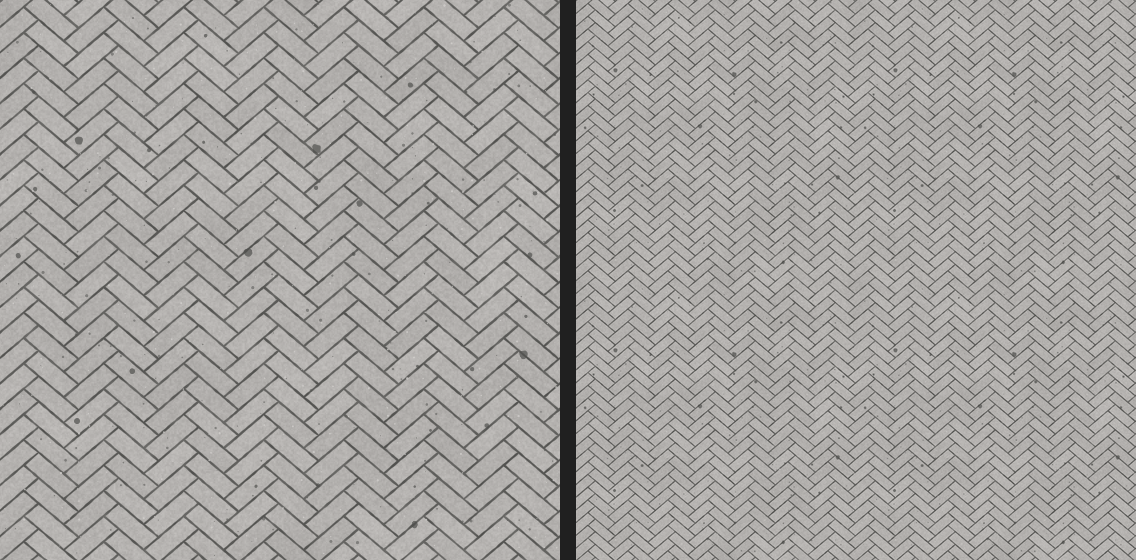
Left, the tile; right, the same tile 2 across and 2 down.
Write a Shadertoy shader that draws this texture.

```glsl
// Worn grey concrete pavers in a herringbone zigzag with thin dark joints.
// Each point is assigned to a slanted brick of one of its two nearest columns;
// wrapped noise adds grain and wear, and hashed grid cells scatter pits and stains.

const float COLUMNS = 14.0;       // even: slopes alternate, two columns per zigzag
const float ROWS = 22.0;          // bricks stacked in each column
const float SLOPE = 0.85;         // rise over run of the long brick edges
const vec2 PHASE = vec2(0.78, 0.31);  // pattern shift, in columns and rows
const float JOINT_HALF = 0.0019;  // half width of a joint
const float JOINT_SOFT = 0.0013;  // softness of the brick edges
const float EDGE_WEAR = 0.0011;   // unevenness of the brick edges
const vec3 JOINT_COLOR = vec3(0.31, 0.31, 0.30);
const vec3 BRICK_DARK = vec3(0.655, 0.645, 0.635);
const vec3 BRICK_LIGHT = vec3(0.745, 0.735, 0.725);
const vec3 STAIN_COLOR = vec3(0.36, 0.36, 0.35);
const vec3 GRIT_COLOR = vec3(0.84, 0.83, 0.82);

float hash(vec2 p) {
    vec3 q = fract(vec3(p.xyx) * 0.1031);
    q += dot(q, q.yzx + 33.33);
    return fract((q.x + q.y) * q.z);
}

// Value noise that wraps after the given whole number of cells.
float wrapNoise(vec2 uv, float cells) {
    vec2 p = uv * cells;
    vec2 i = floor(p);
    vec2 f = p - i;
    f = f * f * (3.0 - 2.0 * f);
    vec2 a = mod(i, cells);
    vec2 b = mod(i + 1.0, cells);
    float low = mix(hash(a), hash(vec2(b.x, a.y)), f.x);
    float high = mix(hash(vec2(a.x, b.y)), hash(b), f.x);
    return mix(low, high, f.y);
}

// Returns the distance to the brick edge and the wrapped brick id.
vec3 herringbone(vec2 uv) {
    float columnWidth = 1.0 / COLUMNS;
    float rowHeight = 1.0 / ROWS;
    float halfLength = columnWidth * sqrt(0.5);
    float halfWidth = 0.5 * rowHeight / SLOPE * sqrt(0.5);
    float stretch = sqrt(0.5 + 0.5 / (SLOPE * SLOPE));
    float first = floor(uv.x * COLUMNS - PHASE.x - 0.5);
    vec3 brick = vec3(-1.0, 0.0, 0.0);
    for (int n = 0; n < 2; n++) {
        float column = first + float(n);
        float odd = mod(column, 2.0);
        float side = 2.0 * odd - 1.0;
        float shift = PHASE.y + 0.5 * odd;
        float x = uv.x - (column + 0.5 + PHASE.x) * columnWidth;
        float row = floor((uv.y - side * SLOPE * x) * ROWS - shift + 0.5);
        float y = (uv.y - (row + shift) * rowHeight) / SLOPE;
        float along = abs(x + side * y) * sqrt(0.5);
        float across = abs(y - side * x) * sqrt(0.5);
        float d = min(halfLength - along, halfWidth - across) / stretch;
        if (d > brick.x) {
            brick = vec3(d, mod(column, COLUMNS), mod(row, ROWS));
        }
    }
    return brick;
}

// Coverage of round dots scattered one per grid cell with the given chance.
float dots(vec2 uv, float cells, float chance, vec2 radii, float seed, float pixel) {
    vec2 cell = floor(uv * cells);
    vec2 id = mod(cell, cells) + seed;
    vec2 center = 0.3 + 0.4 * vec2(hash(id + 11.0), hash(id + 37.0));
    float size = hash(id + 53.0);
    float radius = mix(radii.x, radii.y, size * size);
    float d = length(uv - (cell + center) / cells);
    d += radius * 0.5 * (wrapNoise(uv, 150.0) - 0.5);
    float soft = max(0.0006, 0.6 * pixel);
    return step(hash(id), chance) * (1.0 - smoothstep(radius - soft, radius + soft, d));
}

void mainImage(out vec4 fragColor, in vec2 fragCoord) {
    vec2 uv = fragCoord / iResolution.xy;
    float pixel = 1.0 / min(iResolution.x, iResolution.y);

    // Brick faces: a tone per brick, broad wear and fine grain
    vec3 brick = herringbone(uv);
    float tone = hash(brick.yz + 5.0) - 0.5;
    float wear = wrapNoise(uv, 9.0) + 0.5 * wrapNoise(uv, 31.0) - 0.75;
    float grain = wrapNoise(uv, 230.0) + wrapNoise(uv, 420.0) - 1.0;
    float shade = 0.54 + 0.32 * tone + 0.3 * wear + 0.5 * grain;
    vec3 color = mix(BRICK_DARK, BRICK_LIGHT, shade);

    // Small pits, pale grit and a few larger stains
    float pits = dots(uv, 48.0, 0.10, vec2(0.0008, 0.0026), 3.0, pixel);
    float grit = dots(uv, 60.0, 0.10, vec2(0.0006, 0.0018), 71.0, pixel);
    float stains = dots(uv, 10.0, 0.28, vec2(0.0025, 0.0085), 19.0, pixel);
    color = mix(color, STAIN_COLOR, 0.6 * pits);
    color = mix(color, STAIN_COLOR, 0.8 * stains);

    // Joints with ragged edges and uneven depth
    float ragged = EDGE_WEAR * (wrapNoise(uv, 130.0) - 0.5);
    float soft = max(JOINT_SOFT, 0.6 * pixel);
    float joint = 1.0 - smoothstep(JOINT_HALF - soft, JOINT_HALF + soft, brick.x + ragged);
    float depth = mix(0.72, 1.0, wrapNoise(uv, 64.0));
    color = mix(color, JOINT_COLOR, joint * depth);
    color = mix(color, GRIT_COLOR, 0.7 * grit);

    fragColor = vec4(color, 1.0);
}
```
